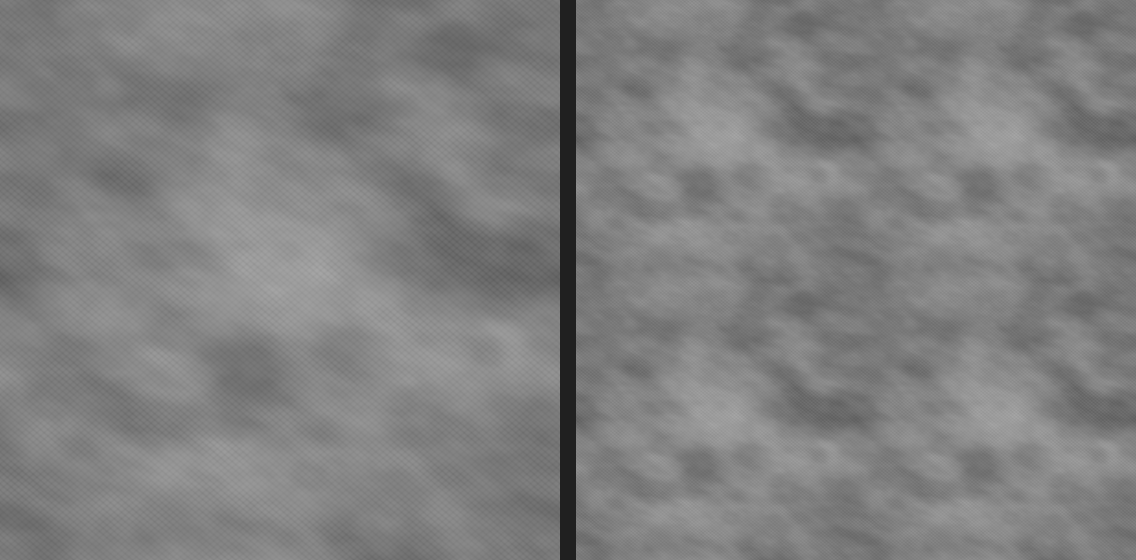
Left: one tile. Right: repeated 2 by 2.
This texture is drawn by a WebGL 2 fragment shader. Its source:

```glsl
#version 300 es
precision highp float;
// Soft grey mottled cloth with a fine diagonal weave, tiling in both directions.

uniform vec2 u_resolution;
out vec4 fragColor;

const float TAU = 6.2831853;
const float MID_GREY = 0.495;
const float CLOUD_CONTRAST = 0.44;
const int OCTAVES = 5;

float hash(vec2 cell, float seed) {
    vec3 p = fract(vec3(cell.xyx + seed * 7.31) * vec3(0.1031, 0.1030, 0.0973));
    p += dot(p, p.yzx + 33.33);
    return fract((p.x + p.y) * p.z);
}

// Brings a grid cell back into the tile spanned by the columns of the basis.
vec2 wrapCell(vec2 cell, mat2 basis, mat2 toTile) {
    const float EPS = 1e-4;
    return round(basis * (fract(toTile * cell + EPS) - EPS));
}

// Value noise on a slanted grid; whole-number basis columns make it wrap.
float slantedNoise(vec2 uv, mat2 basis, float seed) {
    mat2 toTile = inverse(basis);
    vec2 p = basis * uv;
    vec2 cell = floor(p);
    vec2 f = p - cell;
    f = f * f * f * (f * (f * 6.0 - 15.0) + 10.0);
    float a = hash(wrapCell(cell, basis, toTile), seed);
    float b = hash(wrapCell(cell + vec2(1, 0), basis, toTile), seed);
    float c = hash(wrapCell(cell + vec2(0, 1), basis, toTile), seed);
    float d = hash(wrapCell(cell + vec2(1, 1), basis, toTile), seed);
    return mix(mix(a, b, f.x), mix(c, d, f.x), f.y);
}

// Layered noise centred on zero.
float clouds(vec2 uv, mat2 basis) {
    float sum = 0.0;
    float weight = 0.5;
    for (int i = 0; i < OCTAVES; i++) {
        sum += weight * (slantedNoise(uv, basis, float(i) + 3.0) - 0.5);
        basis *= 2.0;
        weight *= 0.5;
    }
    return sum;
}

// Soft narrow stripes: 1 on the stripe, 0 between.
float stripes(vec2 uv, vec2 repeats) {
    float wave = 0.5 + 0.5 * cos(TAU * dot(uv, repeats));
    return wave * wave;
}

// Crossed threads; the falling diagonal is the stronger one.
float weave(vec2 uv, vec2 repeats) {
    float falling = stripes(uv, repeats);
    float rising = stripes(uv, repeats * vec2(1, -1));
    return 0.375 - (0.6 * falling + 0.4 * rising);
}

void main() {
    vec2 uv = gl_FragCoord.xy / u_resolution;

    // Broad mottling, stretched sideways and sloping down to the right
    mat2 slant = mat2(3, 2, -1, 6);
    float grey = MID_GREY + CLOUD_CONTRAST * clouds(uv, slant);

    // Fine threads, pressed unevenly
    float pressure = mix(0.025, 0.05, slantedNoise(uv, slant * 4.0, 19.0));
    grey += pressure * weave(uv, vec2(76, 88));

    fragColor = vec4(vec3(grey), 1.0);
}
```
